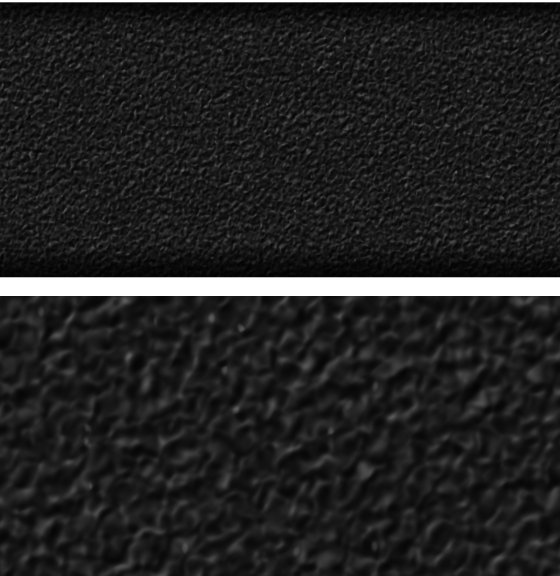
Top: the whole. Bottom: its middle third, enlarged.
Give the GLSL for this texture, as a WebGL 2 fragment shader.

```glsl
#version 300 es
precision highp float;
// Rough black grained surface, lit from the upper left, between thin white borders.

uniform vec2 u_resolution;
out vec4 fragColor;

// All lengths are fractions of the canvas height.
const float CREASE_ANGLE = 0.55;               // direction of the creases, radians
const vec2  CREASE_FREQ = vec2(42.0, 55.0);    // cells along and across the creases
const vec2  LIGHT_STEP = vec2(-0.0045, 0.0085); // offset toward the light
const float WARP = 0.006;
const float WARP_FREQ = 47.0;
const float RELIEF_GAIN = 1.25;
const float FACET_ANGLE = 1.1;                 // direction of the small facets, radians
const vec2  FACET_FREQ = vec2(52.0, 84.0);
const float FACET_GAIN = 1.25;
const float PATCH_GAIN = 0.18;
const float BASE_TONE = 0.112;
const float TONE_LIMIT = 0.5;
const float SPECK_FREQ = 26.0;
const float SPECK_CHANCE = 0.12;
const vec2  SPECK_SIZE = vec2(0.0055, 0.009);
const float SPECK_TONE = 0.17;
const float BORDER_TOP = 0.0085;
const float BORDER_BOTTOM = 0.0095;
const float FADE_TOP = 0.11;
const float FADE_BOTTOM = 0.15;
const float EDGE_SHADE = 0.2;
const float TAU = 6.28318;

// Integer hash giving two values in 0..1
vec2 hash2(vec2 cell) {
  uvec2 q = uvec2(ivec2(cell) + 32768);
  q = q * 1664525u + 1013904223u;
  q.x += q.y * 1664525u;
  q.y += q.x * 1664525u;
  q ^= q >> 16u;
  q.x += q.y * 1664525u;
  q.y += q.x * 1664525u;
  q ^= q >> 16u;
  return vec2(q & 65535u) / 65535.0;
}

float cornerSlope(vec2 cell, vec2 offset) {
  float angle = TAU * hash2(cell).x;
  return dot(vec2(cos(angle), sin(angle)), offset);
}

float gradientNoise(vec2 p) {
  vec2 i = floor(p), f = fract(p);
  vec2 w = f * f * f * (f * (f * 6.0 - 15.0) + 10.0);
  vec2 e = vec2(1.0, 0.0);
  float low = mix(cornerSlope(i, f), cornerSlope(i + e, f - e), w.x);
  float high = mix(cornerSlope(i + e.yx, f - e.yx), cornerSlope(i + e.xx, f - e.xx), w.x);
  return mix(low, high, w.y);
}

mat2 rotation(float angle) {
  float c = cos(angle), s = sin(angle);
  return mat2(c, -s, s, c);
}

// Bumpy surface, slightly stretched along the creases
float grainHeight(vec2 p) {
  vec2 q = rotation(CREASE_ANGLE) * p * CREASE_FREQ;
  float h = gradientNoise(q);
  h += 0.5 * gradientNoise(q * 1.87 + 41.7);
  h += 0.35 * gradientNoise(p * 31.0 + 9.1);
  return h;
}

// Sparse glinting flakes, one candidate per cell
float specks(vec2 p) {
  vec2 home = floor(p * SPECK_FREQ);
  float glint = 0.0;
  for (int y = -1; y <= 1; y++) {
    for (int x = -1; x <= 1; x++) {
      vec2 cell = home + vec2(x, y);
      vec2 pick = hash2(cell + 311.0);
      vec2 center = (cell + hash2(cell + 907.0)) / SPECK_FREQ;
      vec2 d = rotation(pick.y * 1.6 + 0.6) * (p - center);
      float body = 1.0 - smoothstep(0.2, 1.0, length(d / SPECK_SIZE.yx));
      glint = max(glint, body * step(pick.x, SPECK_CHANCE) * (0.35 + 0.65 * pick.y));
    }
  }
  return glint;
}

void main() {
  vec2 p = gl_FragCoord.xy / u_resolution.y;
  float pixel = 1.0 / u_resolution.y;

  // Relief lighting and the uneven sheen of single facets
  vec2 bend = vec2(gradientNoise(p * WARP_FREQ + 17.3), gradientNoise(p * WARP_FREQ + 71.9));
  vec2 g = p + WARP * bend;
  float relief = grainHeight(g) - grainHeight(g + LIGHT_STEP);
  float facet = gradientNoise(rotation(FACET_ANGLE) * g * FACET_FREQ + 23.4);
  float patches = gradientNoise(p * 7.0 + 5.5);
  float tone = BASE_TONE * exp(RELIEF_GAIN * relief + FACET_GAIN * facet + PATCH_GAIN * patches);
  tone = TONE_LIMIT * (1.0 - exp(-tone / TONE_LIMIT));
  tone += SPECK_TONE * specks(p) * smoothstep(-0.4, 0.2, relief);

  // Darkening toward the top and bottom
  float fade = smoothstep(0.0, FADE_BOTTOM, p.y) * smoothstep(0.0, FADE_TOP, 1.0 - p.y);
  tone *= mix(EDGE_SHADE, 1.0, fade);

  // White borders
  float inside = min(p.y - BORDER_BOTTOM, 1.0 - BORDER_TOP - p.y);
  tone = mix(1.0, tone, smoothstep(-0.5 * pixel, 0.5 * pixel, inside));
  fragColor = vec4(vec3(tone), 1.0);
}
```
